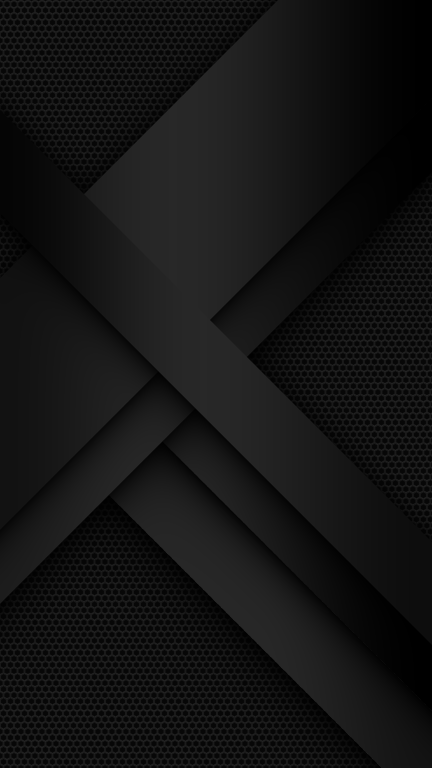
Give the GLSL for this background, as a Shadertoy shader.

```glsl
// Dark crossing diagonal panels with soft shadows over a honeycomb mesh.

const float PANEL_LIGHT = 0.155;
const float MESH_PITCH = 0.0162;

// Panel boundaries: rise = x - y, fall = x + y, in canvas widths
const float WIDE_TOP = -1.134, WIDE_LOW = -0.551, NARROW_LOW = -0.380;
const float MAIN_TOP = 1.523, MAIN_LOW = 1.285, MIDDLE_LOW = 1.132, LOWER_LOW = 0.884;

// Smooth coverage of the interval from lo to hi
float band(float v, float lo, float hi, float aa) {
    return smoothstep(-aa, aa, v - lo) * smoothstep(-aa, aa, hi - v);
}

// Shadow that fades with distance outside an edge
float shade(float d, float strength, float width) {
    return 1.0 - strength * step(0.0, d) * exp(-max(d, 0.0) / width);
}

// Horizontal sheen, brightest at the peak
float sheen(float x, float left, float peak, float right) {
    float rising = mix(left, PANEL_LIGHT, smoothstep(0.0, peak, x));
    return mix(rising, right, smoothstep(peak, 1.0, x));
}

// Staggered hexagonal holes with a lit lower rim
float honeycomb(vec2 p, float pitch, float px) {
    vec2 cell = vec2(1.0, 1.7320508);
    vec2 q = p / pitch;
    vec2 a = mod(q, cell) - 0.5 * cell;
    vec2 b = mod(q - 0.5 * cell, cell) - 0.5 * cell;
    vec2 g = dot(a, a) < dot(b, b) ? a : b;
    float hexDist = max(abs(g.x), dot(abs(g), vec2(0.5, 0.8660254)));
    float aa = 0.7 * px / pitch;
    float wall = smoothstep(0.36 - aa, 0.36 + aa, hexDist);
    float rim = smoothstep(0.1, 0.5, -g.y);
    return mix(0.028, 0.105 + 0.03 * rim, wall);
}

void mainImage(out vec4 fragColor, in vec2 fragCoord) {
    float px = 1.0 / iResolution.x;
    vec2 p = fragCoord * px;
    float rise = p.x - p.y;
    float fall = p.x + p.y;

    // Mesh, darkened beside the panels
    float tone = honeycomb(p, MESH_PITCH, px);
    tone *= shade(WIDE_TOP - rise, 0.55, 0.04);
    tone *= shade(fall - MAIN_TOP, 0.55, 0.04);
    tone *= shade(LOWER_LOW - fall, 0.85, 0.065);

    // Two lower panels descending to the right
    float below = smoothstep(-px, px, rise - NARROW_LOW);
    float lower = band(fall, LOWER_LOW, MIDDLE_LOW, px) * below;
    float lowerTone = sheen(p.x, 0.15, 0.6, 0.08);
    lowerTone *= shade(MIDDLE_LOW - fall, 0.9, 0.055);
    tone = mix(tone, lowerTone, lower);
    float middle = band(fall, MIDDLE_LOW, MAIN_LOW, px) * below;
    tone = mix(tone, sheen(p.x, 0.15, 0.42, 0.0), middle);

    // Narrow panel climbing to the right
    tone *= shade(rise - NARROW_LOW, 0.8, 0.06);
    float narrow = band(rise, WIDE_LOW, NARROW_LOW, px);
    tone = mix(tone, sheen(p.x, 0.115, 0.33, 0.0), narrow);

    // Wide panel above it
    tone *= shade(rise - WIDE_LOW, 0.8, 0.05);
    float wide = band(rise, WIDE_TOP, WIDE_LOW, px);
    tone = mix(tone, sheen(p.x, 0.07, 0.4, 0.0), wide);

    // Main panel on top of everything
    tone *= shade(MAIN_LOW - fall, 0.85, 0.055);
    float mainBand = band(fall, MAIN_LOW, MAIN_TOP, px);
    tone = mix(tone, sheen(p.x, 0.02, 0.47, 0.05), mainBand);

    fragColor = vec4(vec3(tone), 1.0);
}
```
